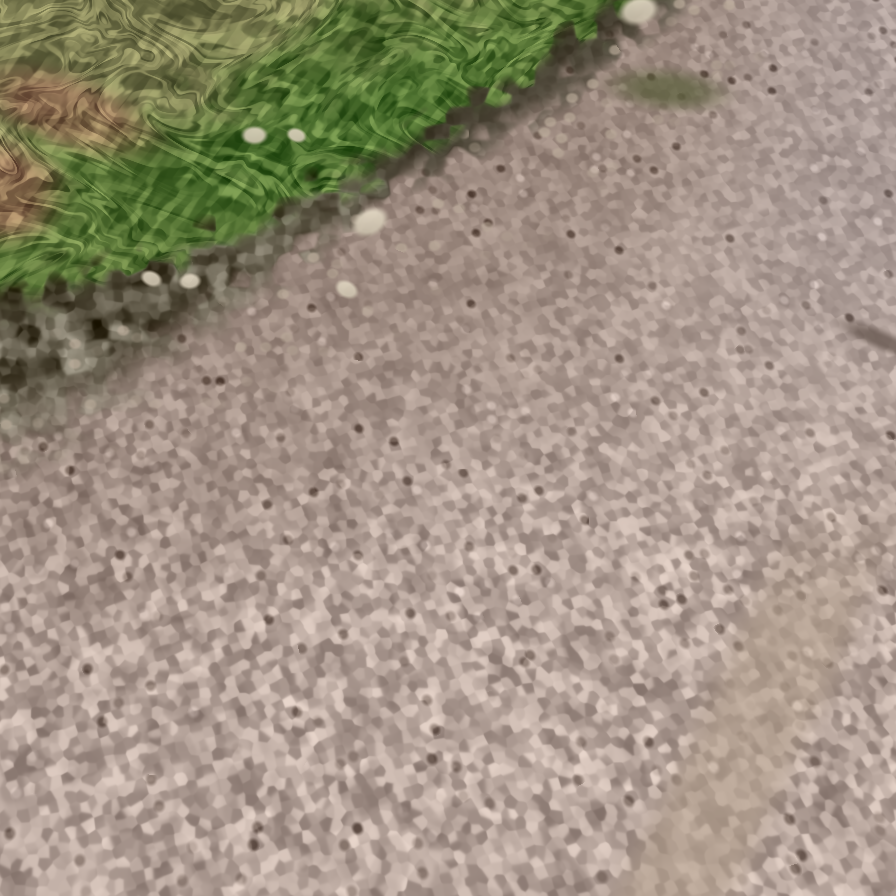
Reproduce this texture procedurally as a Shadertoy shader.

```glsl
// A gravel road seen at a slant, with a grassy bank in the upper left corner.
// Soft cellular noise gives gravel grain, pebbles and grass blades; layered
// sines give broad stains. A curved verge line separates bank from road.
#define GRAVEL_SCALE 88.0
#define GRAIN_STRENGTH 0.42
#define SPECK_AMOUNT 0.16
#define BLADE_SCALE 34.0
#define BLADE_STRENGTH 0.38
#define EDGE_ROUGHNESS 0.05
#define ROAD_DARK vec3(0.61, 0.535, 0.495)
#define ROAD_LIGHT vec3(0.71, 0.64, 0.605)
#define GRASS_GREEN vec3(0.33, 0.44, 0.20)
#define GRASS_DRY vec3(0.49, 0.49, 0.32)
#define BARE_EARTH vec3(0.58, 0.43, 0.33)
#define DEBRIS vec3(0.36, 0.34, 0.27)

vec3 hash3(vec2 p) {
    vec3 q = fract(vec3(p.xyx) * vec3(0.1031, 0.1030, 0.0973));
    q += dot(q, q.yxz + 33.33);
    return fract((q.xxy + q.yzz) * q.zyx);
}

// x: softly blended tone, y: distance to nearest site, z: tone of that site
vec3 cells(vec2 p) {
    vec2 base = floor(p), f = p - base;
    float sum = 0.0, weight = 0.0, nearest = 9.0, tone = 0.0;
    for (int j = -1; j <= 1; j++)
    for (int i = -1; i <= 1; i++) {
        vec2 g = vec2(i, j);
        vec3 h = hash3(base + g + 40.0);
        vec2 d = g + 0.15 + 0.7 * h.xy - f;
        float d2 = dot(d, d), w = exp(-9.0 * d2);
        sum += w * h.z;
        weight += w;
        if (d2 < nearest) { nearest = d2; tone = h.z; }
    }
    return vec3(sum / weight, sqrt(nearest), tone);
}

// Broad uneven stains in the range -1 to 1
float stains(vec2 p) {
    float s = 0.0, a = 0.5;
    for (int i = 0; i < 4; i++) {
        p += 0.6 * sin(p.yx * 1.3 + float(i));
        s += a * sin(p.x) * sin(p.y + 1.7);
        p = mat2(1.5, -1.1, 1.1, 1.5) * p;
        a *= 0.6;
    }
    return s;
}

mat2 turn(float a) { return mat2(cos(a), sin(a), -sin(a), cos(a)); }

// Soft ellipse mask: 1 in the middle, 0 outside
float blob(vec2 p, vec2 centre, vec2 radius, float angle, float softness) {
    return 1.0 - smoothstep(1.0 - softness, 1.0 + softness,
                            length(turn(angle) * (p - centre) / radius));
}

float vergeHeight(float x) { return 0.645 + 0.22 * x + 0.38 * x * x; }

vec3 roadColor(vec2 uv, float below) {
    float stain = stains(uv * 9.0);
    float light = smoothstep(0.02, 0.55, below + 0.09 * stain);
    vec3 col = mix(ROAD_DARK, ROAD_LIGHT, light);
    col = mix(col, vec3(0.68, 0.62, 0.60), smoothstep(0.7, 1.0, uv.x) * smoothstep(0.4, 0.8, uv.y));

    // Smooth worn wheel track at the lower right
    float side = uv.x - (0.75 + 0.48 * uv.y) - 0.012 * stain;
    float track = (1.0 - smoothstep(0.035, 0.085, abs(side))) * (1.0 - smoothstep(0.28, 0.48, uv.y));
    col = mix(col, vec3(0.70, 0.625, 0.56), 0.75 * track);

    // Slanted grain, shrinking with distance
    vec2 q = vec2(uv.x - 0.5, uv.y) * (1.0 + 0.35 * uv.y);
    q = turn(-0.4) * q * vec2(1.0, 0.85);
    vec3 fine = cells(q * GRAVEL_SCALE);
    vec3 coarse = cells(q * GRAVEL_SCALE * 0.45 + 17.0);
    float rough = mix(1.0, 0.5, smoothstep(0.25, 0.75, uv.y)) * (1.0 - 0.6 * track);
    float grain = 0.7 * (fine.x - 0.5) + 0.3 * (coarse.x - 0.5);
    col += GRAIN_STRENGTH * rough * grain * vec3(1.0, 0.99, 0.96);

    // Sparse shadows between stones and pale chips
    float dot1 = 1.0 - smoothstep(0.12, 0.34, coarse.y);
    col -= 0.28 * dot1 * smoothstep(1.0 - SPECK_AMOUNT, 1.0, coarse.z) * (1.0 - 0.7 * track);
    col += 0.14 * dot1 * (1.0 - smoothstep(0.0, 0.1, coarse.z));
    return col;
}

vec3 grassColor(vec2 uv, float above) {
    float stain = stains(uv * vec2(13.0, 20.0) + 3.0);
    float dry = smoothstep(0.06, 0.27, above + 0.11 * stain);
    vec3 col = mix(GRASS_GREEN, GRASS_DRY, dry);
    col = mix(col, vec3(0.29, 0.45, 0.18), 0.6 * blob(uv, vec2(0.38, 0.85), vec2(0.19, 0.06), -0.4, 0.7));
    float earth = blob(uv, vec2(0.075, 0.875), vec2(0.085, 0.035), 0.35, 0.5)
                + blob(uv, vec2(0.0, 0.785), vec2(0.06, 0.05), 0.0, 0.5);
    col = mix(col, BARE_EARTH, 0.85 * clamp(earth + 0.25 * stain * earth, 0.0, 1.0));
    vec2 q = turn(0.5 + 0.3 * stain) * uv;
    float blades = cells(q * BLADE_SCALE * vec2(1.0, 2.6)).x - 0.5;
    blades += 0.7 * (cells(turn(-0.9) * uv * BLADE_SCALE * vec2(1.3, 3.8) + 9.0).x - 0.5);
    return col + BLADE_STRENGTH * blades * vec3(0.75, 0.72, 0.55);
}

void mainImage(out vec4 fragColor, in vec2 fragCoord) {
    vec2 uv = fragCoord / iResolution.xy;
    vec3 rubble = cells(uv * vec2(42.0, 50.0) + 5.0);
    float above = uv.y - vergeHeight(uv.x) + EDGE_ROUGHNESS * (rubble.x - 0.5);
    vec3 col = mix(roadColor(uv, -above), grassColor(uv, above), smoothstep(-0.012, 0.014, above));

    // Dark broken soil: wide at the left, a thin shadow further up the verge
    float width = mix(0.16, 0.025, smoothstep(0.02, 0.42, uv.x));
    float soil = smoothstep(-width - 0.025, -width * 0.45, above) * (1.0 - smoothstep(0.0, 0.03, above));
    vec3 debris = DEBRIS + 0.42 * (rubble.x - 0.5) + 0.25 * (cells(uv * 95.0).x - 0.5);
    debris = mix(debris, vec3(0.20, 0.18, 0.13), 0.65 * smoothstep(0.33, 0.48, uv.x));
    col = mix(col, debris, soil * 0.88 * (1.0 - smoothstep(0.74, 0.78, uv.x)));

    // Pebbles scattered along the verge
    float strip = smoothstep(-0.20, -0.07, above) * (1.0 - smoothstep(-0.01, 0.01, above));
    float pebble = (1.0 - smoothstep(0.18, 0.36, rubble.y)) * smoothstep(0.74, 0.84, rubble.z);
    col = mix(col, vec3(0.74, 0.68, 0.61), 0.65 * pebble * strip);

    // Low weed and a shadowed rut on the road
    col = mix(col, vec3(0.34, 0.36, 0.22), 0.7 * blob(uv, vec2(0.745, 0.90), vec2(0.055, 0.019), 0.1, 0.6));
    col = mix(col, vec3(0.37, 0.31, 0.28), 0.7 * blob(uv, vec2(0.985, 0.62), vec2(0.045, 0.009), 0.4, 0.6));

    // Larger pale stones: position and radius
    vec3 stones[7] = vec3[7](vec3(0.284, 0.849, 0.013), vec3(0.331, 0.849, 0.010),
        vec3(0.413, 0.752, 0.019), vec3(0.169, 0.689, 0.011), vec3(0.212, 0.686, 0.011),
        vec3(0.713, 0.988, 0.020), vec3(0.387, 0.677, 0.012));
    for (int i = 0; i < 7; i++) {
        vec3 s = stones[i];
        float mask = blob(uv, s.xy, s.z * vec2(1.0, 0.7), 0.5 * sin(float(i) * 2.4), 0.3);
        col = mix(col, vec3(0.84, 0.80, 0.72) + 4.0 * (uv.y - s.y), 0.9 * mask);
    }
    fragColor = vec4(clamp(col, 0.0, 1.0), 1.0);
}
```
